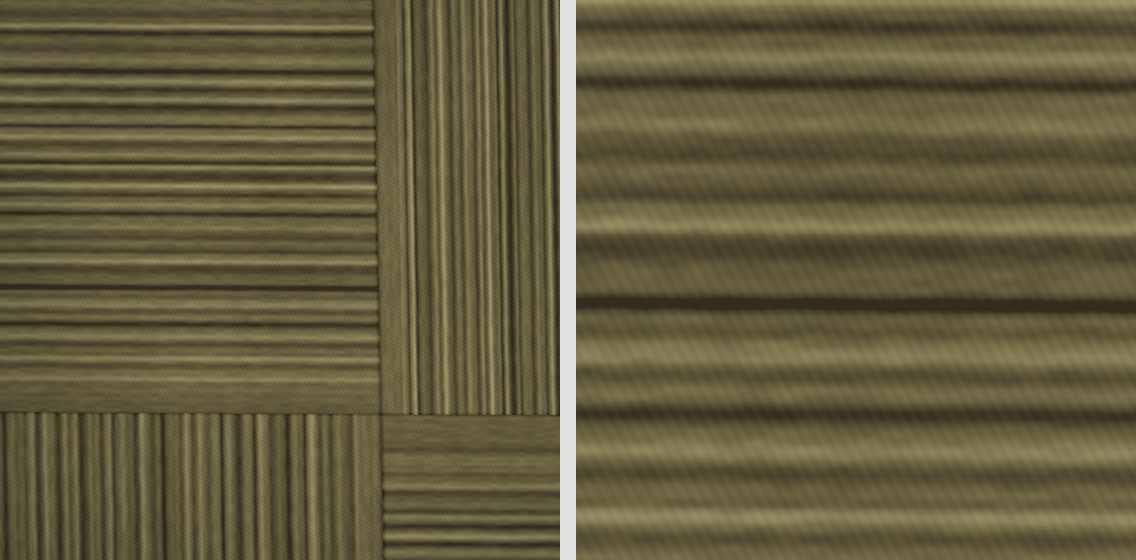
Left: the whole. Right: its middle third, enlarged.
A Shadertoy shader for this texture:

```glsl
// Striped olive carpet tiles laid in a checkerboard of alternating directions.

const float TILE = 0.82;
const vec3 DARK_YARN = vec3(0.19, 0.172, 0.105);
const vec3 OLIVE_YARN = vec3(0.385, 0.362, 0.232);
const vec3 LIGHT_YARN = vec3(0.60, 0.57, 0.40);

float hash(vec2 p) {
    return fract(sin(dot(p, vec2(127.1, 311.7))) * 43758.5);
}

float noise(vec2 p) {
    vec2 cell = floor(p);
    vec2 f = fract(p);
    f = f * f * (3.0 - 2.0 * f);
    float low = mix(hash(cell), hash(cell + vec2(1.0, 0.0)), f.x);
    float high = mix(hash(cell + vec2(0.0, 1.0)), hash(cell + 1.0), f.x);
    return mix(low, high, f.y);
}

// Soft line profile: 1 at the centre, fading over the given width
float softLine(float d, float width) {
    return exp(-d * d / (width * width));
}

// Signed tone of irregular dark and light lines; p counts stripe slots
float stripes(float p, float seed) {
    float tone = 0.0;
    float slot = floor(p);
    for (int i = -1; i <= 1; i++) {
        vec2 id = vec2(slot + float(i), seed);
        float centre = id.x + 0.5 + 0.5 * (hash(id) - 0.5);
        float darkWidth = mix(0.12, 0.27, hash(id + 17.3));
        float darkness = mix(0.35, 1.1, hash(id + 31.7));
        tone -= darkness * softLine(p - centre, darkWidth);

        float lightCentre = centre + mix(0.36, 0.52, hash(id + 47.1));
        float lightness = mix(0.1, 0.95, hash(id + 59.9));
        tone += lightness * softLine(p - lightCentre, 0.17);
    }
    return tone;
}

// Full yarn tone of one tile; calm sets how far plain bands mute the lines
float tileTone(float across, float along, float density, float calm, float seed) {
    float wobble = 0.0012 * (noise(vec2(along * 14.0, across * 9.0)) - 0.5);
    float p = (across + wobble) * density;
    float margin = mix(0.024, 0.055, calm);
    float border = smoothstep(margin, margin + 0.015, min(across, TILE - across));
    float busy = smoothstep(0.15, 0.42, noise(vec2(p * 0.32, seed + 5.0)));
    float tone = stripes(p, seed) * border * mix(1.0, busy, 0.65 * calm);
    float fineLines = noise(vec2(across * 125.0, seed + 9.0)) - 0.5;
    tone += 0.45 * fineLines * mix(0.4, 1.0, border);
    tone += 0.22 * (noise(vec2(p * 0.7, seed + 13.0)) - 0.5);
    return tone;
}

// Fine twill and slubs running along the yarn
float weave(float across, float along) {
    float twill = sin(6.2832 * 130.0 * (along + 0.5 * across));
    float slub = noise(vec2(along * 60.0, across * 190.0)) - 0.5;
    return 0.06 * twill + 0.26 * slub;
}

void mainImage(out vec4 fragColor, in vec2 fragCoord) {
    vec2 uv = fragCoord / iResolution.xy;

    // Tile grid, laid slightly askew
    vec2 corner = vec2(0.685 - 0.018 * uv.y, 0.264 - 0.006 * uv.x);
    vec2 q = uv - corner;
    vec2 tile = floor(q / TILE);
    vec2 local = q - tile * TILE;

    // Stripe direction follows the parity of the tile
    bool upright = mod(tile.x + tile.y, 2.0) < 0.5;
    float across = upright ? local.x : local.y;
    float along = upright ? local.y : local.x;
    float density = upright ? 49.0 + 13.0 * tile.x : 30.0;
    float calm = upright ? 0.3 : 0.85;
    float seed = 3.0 + 7.0 * tile.x + 19.0 * tile.y;
    float tone = tileTone(across, along, density, calm, seed);
    tone += weave(across, along);

    // Narrow dark seams between tiles
    vec2 edge = min(local, TILE - local);
    tone -= 0.65 * softLine(edge.x, 0.004) + 0.45 * softLine(edge.y, 0.003);

    // Wear mottling
    tone += 0.18 * (noise(uv * 6.0) - 0.5);

    vec3 color = mix(OLIVE_YARN, LIGHT_YARN, clamp(tone, 0.0, 1.0));
    color = mix(color, DARK_YARN, clamp(-tone, 0.0, 1.0));

    // Light falls off gently toward the corners
    vec2 offCentre = uv - vec2(0.55, 0.5);
    color *= 1.05 - 0.30 * dot(offCentre, offCentre);
    fragColor = vec4(color, 1.0);
}
```
